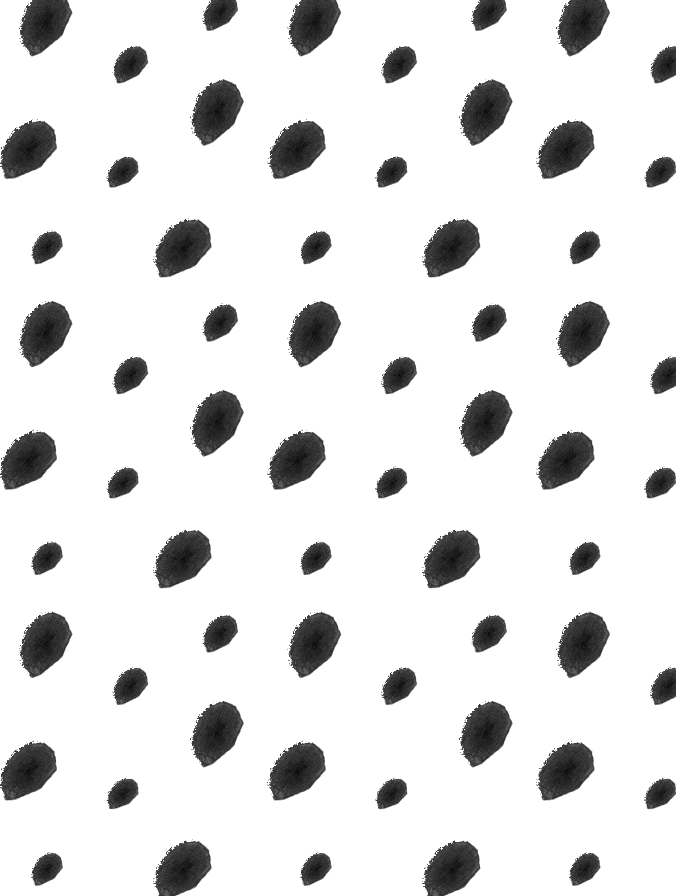
A Shadertoy shader for this pattern:

```glsl
float hash(vec2 p) {
    return fract(sin(dot(p, vec2(127.1, 311.7))) * 4375.85);
}

float noise(vec2 p) {
    vec2 i = floor(p), f = fract(p);
    f *= f * (3.0 - 2.0 * f);
    return mix(mix(hash(i), hash(i + vec2(1, 0)), f.x),
               mix(hash(i + vec2(0, 1)), hash(i + vec2(1, 1)), f.x), f.y);
}

float fbm(vec2 p) {
    float sum = 0.0, amp = 0.5;
    for (int i = 0; i < 4; i++) {
        sum += amp * noise(p);
        p = mat2(1.6, 1.2, -1.2, 1.6) * p + 3.7;
        amp *= 0.5;
    }
    return sum;
}

// Signed distance to the slightly rounded outline of one brush dab
float dabDistance(vec2 p) {
    const int N = 10;
    vec2 v[N] = vec2[N](vec2(-23, 10), vec2(-19, 24), vec2(-11, 23), vec2(9, 14.5), vec2(23, -1),
                       vec2(21, -16), vec2(13, -23), vec2(2, -23), vec2(-12, -15), vec2(-21, 0));
    float d = dot(p - v[0], p - v[0]), side = 1.0;
    for (int i = 0, j = N - 1; i < N; j = i, i++) {
        vec2 e = v[j] - v[i], w = p - v[i];
        vec2 b = w - e * clamp(dot(w, e) / dot(e, e), 0.0, 1.0);
        d = min(d, dot(b, b));
        bvec3 c = bvec3(p.y >= v[i].y, p.y < v[j].y, e.x * w.y > e.y * w.x);
        if (all(c) || all(not(c))) side = -side;
    }
    return side * sqrt(d) - 1.3;
}

// Charcoal grey: dark core along the stroke, paler rim and dry grain
float inkShade(vec2 p, float d) {
    float along = dot(p, vec2(0.65, -0.76)), across = dot(p, vec2(0.76, 0.65));
    float core = exp(-pow(across / 11.0, 2.0) - pow((along + 1.0) / 18.0, 2.0));
    float shade = mix(0.245, 0.1, core);
    shade += 0.09 * (fbm(p * 0.3) - 0.47);
    shade += 0.06 * (noise(vec2(along * 0.15, across * 1.3)) - 0.5);
    shade += 0.06 * (hash(floor(p * 1.5)) - 0.5);
    float rim = exp(-pow((d + 2.5) / 1.2, 2.0));
    shade += 0.12 * rim * smoothstep(-4.0, 14.0, along) * noise(p * 0.4);
    float tip = smoothstep(12.0, 24.0, -along);
    return shade + 0.13 * tip * smoothstep(0.45, 0.7, fbm(p * 0.5 + 9.0));
}

void mainImage(out vec4 fragColor, in vec2 fragCoord) {
    // The canvas is 768 units high, with y pointing down
    float pixel = 768.0 / iResolution.y;
    vec2 p = vec2(fragCoord.x, iResolution.y - fragCoord.y) * pixel;
    vec2 tile = vec2(230.4, 266.4);

    // Dab centre, scale and counterclockwise turn
    vec4 dabs[8] = vec4[8](
        vec4(39, 285, 1.0, 0.29), vec4(186, 361.5, 1.0, 0.3),
        vec4(24.5, 128, 1.0, 0.0), vec4(157, 212.5, 1.0, 0.0),
        vec4(112, 321.5, 0.62, 0.06), vec4(189, 276.5, 0.62, 0.06),
        vec4(105.5, 147.5, 0.54, -0.05), vec4(40.5, 212, 0.55, 0.05));

    float grey = 1.0;
    for (int i = 0; i < 8; i++) {
        vec4 dab = dabs[i];
        vec2 q = mod(p - dab.xy + 0.5 * tile, tile) - 0.5 * tile;
        float c = cos(dab.w), s = sin(dab.w);
        q = mat2(c, s, -s, c) * q / dab.z;
        if (length(q) > 42.0) continue;

        // Ragged bristle edge on the upper left, clean edge on the lower right
        float d = dabDistance(q);
        float ragged = smoothstep(-2.0, 14.0, dot(q, vec2(-0.8, -0.6)));
        float edge = d + 0.8 * (noise(q * 0.35) - 0.5);
        edge += ragged * (3.6 * noise(q * 0.9) + 1.6 * noise(q * 2.1) - 2.4);
        float cover = clamp(0.5 - edge * dab.z / (1.3 * pixel), 0.0, 1.0);
        grey = mix(grey, inkShade(q, d), cover);
    }
    fragColor = vec4(grey + 0.004 * (1.0 - grey), grey, grey + 0.002 * (1.0 - grey), 1.0);
}
```
